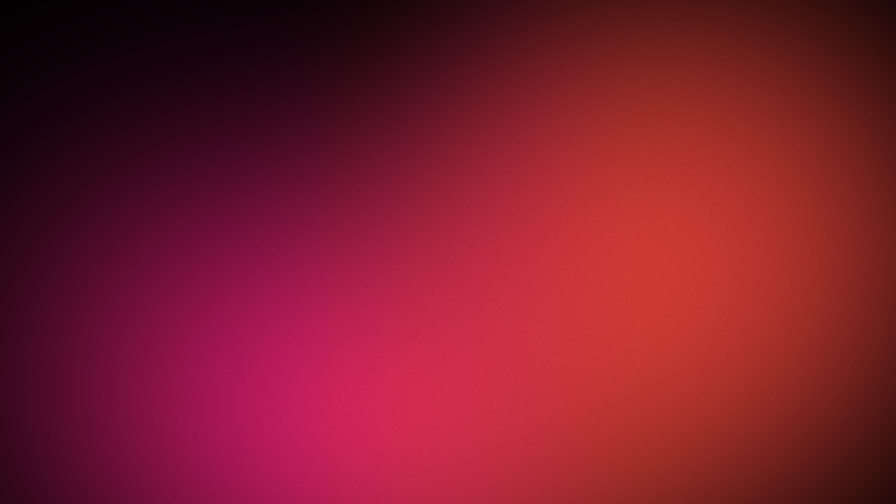
Reproduce this background procedurally as a WebGL 2 fragment shader.

```glsl
#version 300 es
precision highp float;

uniform vec2 u_resolution;
out vec4 fragColor;

const vec3 MAGENTA = vec3(0.79, 0.105, 0.405);
const vec3 CRIMSON = vec3(0.82, 0.185, 0.285);
const vec3 VERMILION = vec3(0.81, 0.232, 0.2);

// Elliptical glow: shear tilts it, cutoff makes its tail fade faster than a Gaussian
float glow(vec2 p, vec2 center, vec2 tightness, float shear, float strength, float cutoff) {
    vec2 d = p - center;
    float q = dot(d * d, tightness) + shear * d.x * d.y;
    return strength * exp(-q - cutoff * q * q);
}

// Adds two lights while limiting the brightness of their overlap
float blendGlows(float a, float b, float overlap) {
    return a + b - overlap * a * b;
}

// Hue sweep from left to right
vec3 sweepColor(float x) {
    vec3 color = mix(MAGENTA, CRIMSON, smoothstep(0.4, 1.0, x));
    return mix(color, VERMILION, smoothstep(0.9, 1.32, x));
}

// Pseudo-random unit gradient for a lattice cell
vec2 cellGradient(vec2 cell) {
    vec3 h = fract(vec3(cell.xyx) * vec3(0.1031, 0.103, 0.0973));
    h += dot(h, h.yzx + 33.33);
    float angle = 6.2832 * fract((h.x + h.y) * h.z);
    return vec2(cos(angle), sin(angle));
}

float gradientNoise(vec2 p) {
    vec2 cell = floor(p);
    vec2 f = p - cell;
    vec2 blend = f * f * f * (f * (f * 6.0 - 15.0) + 10.0);
    float a = dot(cellGradient(cell), f);
    float b = dot(cellGradient(cell + vec2(1, 0)), f - vec2(1, 0));
    float c = dot(cellGradient(cell + vec2(0, 1)), f - vec2(0, 1));
    float d = dot(cellGradient(cell + vec2(1, 1)), f - vec2(1, 1));
    return mix(mix(a, b, blend.x), mix(c, d, blend.x), blend.y);
}

void main() {
    // Canvas height is one unit
    vec2 p = gl_FragCoord.xy / u_resolution.y;

    float warm = glow(p, vec2(1.33, 0.50), vec2(2.3, 2.6), 0.0, 0.92, 0.6);
    float pink = glow(p, vec2(0.7, 0.167), vec2(2.3, 3.4), 0.8, 0.97, 0.1);
    float light = blendGlows(warm, pink, 0.77);

    // Faint grain softens the colour bands
    light *= 1.0 + 0.025 * gradientNoise(p * 130.0);

    fragColor = vec4(sweepColor(p.x) * light, 1.0);
}
```
